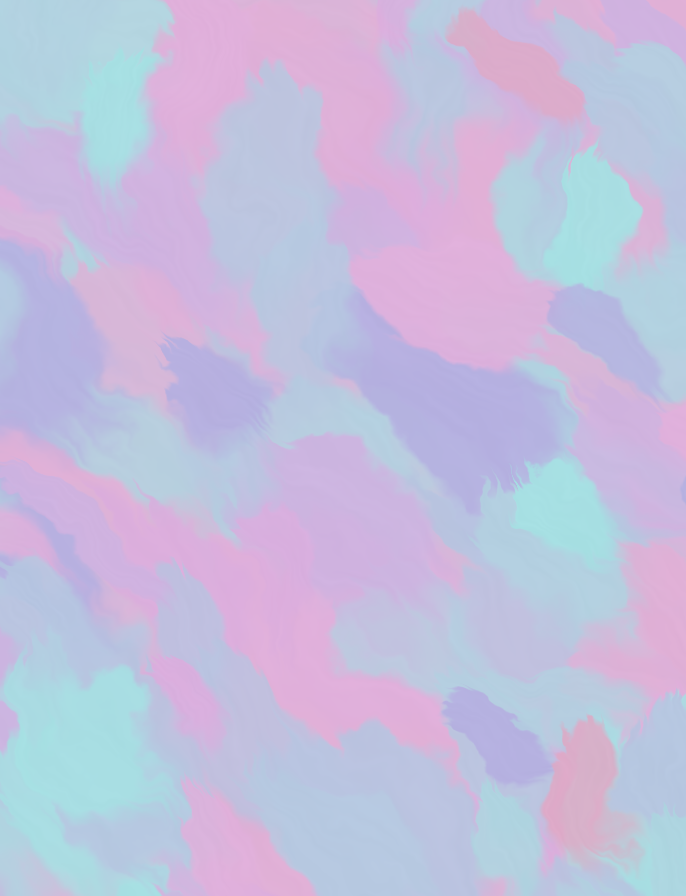
This background is drawn by a WebGL 2 fragment shader. Its source:

```glsl
#version 300 es
precision highp float;
// Soft pastel paint: overlapping slanted dabs of aqua, blue, lavender and pink.

#define SLANT -0.92        // main stroke direction, radians
#define CALM_SPREAD 0.5    // random turn of the strokes, lower left
#define WILD_SPREAD 1.7    // random turn of the strokes, upper right
#define BIG_DAB 0.31       // cell sizes, in canvas widths
#define MID_DAB 0.205
#define SMALL_DAB 0.14
#define WARP 0.19          // slow bending of the shapes
#define RAGGED 0.05        // lobes and notches of the outlines
#define FRAY 0.013         // fine raggedness of the edges
#define BRISTLE 0.26       // streaks along the strokes
#define CORAL_SHARE 0.015

uniform vec2 u_resolution;
out vec4 fragColor;

const vec3 CORAL = vec3(0.88, 0.66, 0.77);
const vec3 PAINT[10] = vec3[10](
    vec3(0.65, 0.88, 0.89),  // aqua
    vec3(0.68, 0.84, 0.88),  // pale teal
    vec3(0.70, 0.82, 0.88),  // sky
    vec3(0.71, 0.79, 0.88),  // blue
    vec3(0.72, 0.77, 0.88),  // dusk blue
    vec3(0.71, 0.69, 0.88),  // periwinkle
    vec3(0.81, 0.70, 0.88),  // mauve
    vec3(0.86, 0.68, 0.87),  // orchid
    vec3(0.88, 0.69, 0.86),  // soft pink
    vec3(0.88, 0.69, 0.84)); // pink

float hash(vec2 p) {
    vec3 v = fract(vec3(p.xyx) * 0.1031);
    v += dot(v, v.yzx + 33.33);
    return fract((v.x + v.y) * v.z);
}

float noise(vec2 p) {
    vec2 cell = floor(p), f = fract(p);
    f = f * f * (3.0 - 2.0 * f);
    return mix(mix(hash(cell), hash(cell + vec2(1, 0)), f.x),
               mix(hash(cell + vec2(0, 1)), hash(cell + vec2(1, 1)), f.x), f.y);
}

float fbm(vec2 p) {
    float sum = 0.0, amp = 0.5;
    for (int i = 0; i < 4; i++) {
        sum += amp * noise(p);
        p = mat2(1.6, 1.2, -1.2, 1.6) * p + 7.3;
        amp *= 0.5;
    }
    return sum;
}

vec2 fbm2(vec2 p) {
    return vec2(fbm(p), fbm(p + 41.7)) - 0.47;
}

vec2 turn(vec2 p, float angle) {
    float c = cos(angle), s = sin(angle);
    return vec2(c * p.x - s * p.y, s * p.x + c * p.y);
}

// Spreads the paints evenly over neighbouring cells.
vec3 pickPaint(vec2 id) {
    if (hash(id + 91.3) < CORAL_SHARE) return CORAL;
    float pick = fract(dot(id, vec2(0.618, 0.755)) + 0.35 * hash(id + 57.1));
    return PAINT[int(min(pick * 10.0, 9.0))];
}

// Lays one grid of jittered, frayed dabs over the colour below.
vec3 layDabs(vec3 under, vec2 p, float size, float gridAngle, float share, float seed) {
    vec2 q = turn(p, gridAngle) / size + seed;
    vec2 home = floor(q);
    for (int j = -1; j <= 1; j++)
    for (int i = -1; i <= 1; i++) {
        vec2 cell = home + vec2(i, j);
        vec2 id = cell + seed * 3.0 + 200.0;
        if (hash(id) > share) continue;
        vec2 centre = cell + 0.25 + 0.5 * vec2(hash(id + 11.1), hash(id + 23.7));
        vec2 place = turn((centre - seed) * size, -gridAngle);
        float spread = mix(CALM_SPREAD, WILD_SPREAD, smoothstep(0.7, 1.5, place.x + place.y));
        float angle = SLANT + spread * (hash(id + 31.9) - 0.5);
        vec2 d = turn(q - centre, -angle - gridAngle);

        // Stroke shape: an ellipse whose ends break into bristles
        vec2 radius = vec2(mix(0.68, 0.95, hash(id + 43.3)), mix(0.3, 0.52, hash(id + 47.9)));
        float streak = noise(vec2(d.x * 2.5, d.y * 24.0) + id * 5.0) - 0.5;
        float reach = length(d / radius) + BRISTLE * streak * smoothstep(0.1, 0.7, abs(d.x));

        // One end is crisp, the other fades out
        float fade = mix(0.1, 0.5, smoothstep(-0.4, 0.7, d.x + 0.6 * (hash(id + 67.7) - 0.5)));
        float cover = 1.0 - smoothstep(1.0 - fade, 1.0 + 0.2 * fade, reach);
        vec3 paint = pickPaint(id) + 0.012 * streak;
        under = mix(under, paint, cover * mix(0.75, 0.95, hash(id + 73.3)));
    }
    return under;
}

void main() {
    vec2 p = gl_FragCoord.xy / u_resolution.x;

    // Bend the canvas so that no dab stays a clean ellipse
    vec2 bent = p + WARP * fbm2(p * 4.5 + 3.0) + RAGGED * fbm2(p * 15.0 + 9.0);
    bent += FRAY * fbm2(p * 50.0);

    // Ground wash between blue and pink
    float wash = smoothstep(0.35, 0.6, fbm(bent * 3.0 + 15.0));
    vec3 colour = mix(PAINT[2], PAINT[9], wash);

    // Dabs from broad to small
    colour = layDabs(colour, bent, BIG_DAB, 0.5, 1.0, 6.7);
    colour = layDabs(colour, bent, BIG_DAB * 0.8, 2.6, 0.85, 13.4);
    colour = layDabs(colour, bent, MID_DAB, 4.1, 0.65, 31.8);
    colour = layDabs(colour, bent, SMALL_DAB, 1.4, 0.3, 45.1);

    // Faint unevenness of the paint
    colour += 0.01 * (fbm(turn(p, -SLANT) * vec2(8.0, 30.0)) - 0.47);
    fragColor = vec4(colour, 1.0);
}
```
